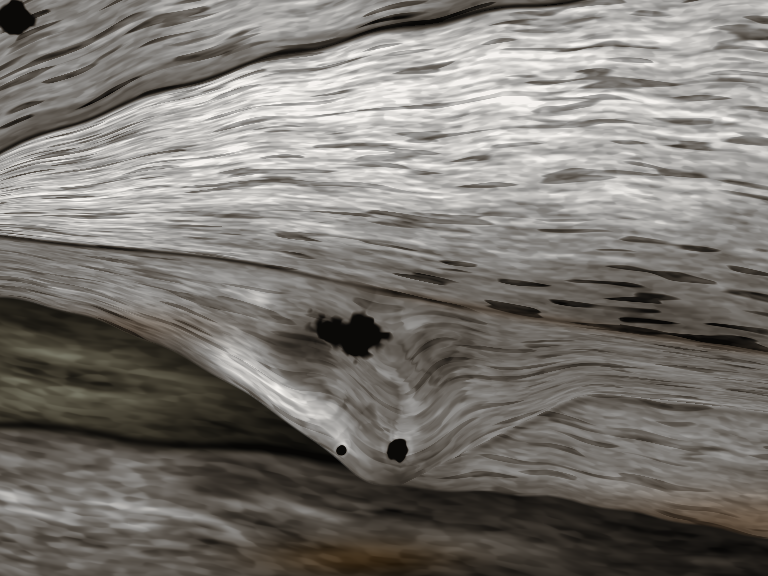
Write a Shadertoy shader that draws this texture.

```glsl
#define GRAIN 0.75
#define RELIEF 0.42
#define FISSURE 0.27
#define SOFTNESS 0.003
#define KNOT vec2(0.67, 0.33)
#define HOLLOW vec2(0.595, 0.418)
#define WARM_DARK vec3(1.10, 0.98, 0.84)
#define COOL_LIGHT vec3(1.01, 1.0, 0.985)

float hash(vec2 p) {
  return fract(sin(dot(p, vec2(127.1, 311.7))) * 43758.5);
}

// Smooth cellular noise
float cells(vec2 p) {
  vec2 id = floor(p);
  float sum = 0.0, total = 0.0;
  for (int j = -1; j <= 1; j++)
  for (int i = -1; i <= 1; i++) {
    vec2 c = id + vec2(i, j);
    vec2 d = c + vec2(hash(c), hash(c + 19.3)) - p;
    float w = exp(-5.0 * dot(d, d));
    sum += w * hash(c + 47.7);
    total += w;
  }
  return sum / total;
}

// Long fibres along x, centred on zero
float grain(vec2 g) {
  return 0.34 * cells(g * vec2(5, 42)) + 0.33 * cells(g * vec2(15, 125) + 7.0)
       + 0.33 * cells(g * vec2(60, 210) + 31.0) - 0.5;
}

// Splinters lit from above
float relief(vec2 g) {
  vec2 a = g * vec2(9, 75) + 13.0, b = g * vec2(24, 150) + 57.0, up = vec2(0.1, 0.57);
  return 0.6 * (cells(a) - cells(a + up)) + 0.5 * (cells(b) - cells(b + up));
}

float line(float d, float width) { return exp(-d * d / (width * width)); }

float blob(vec2 p, vec2 center, vec2 radius) {
  return line(length((p - center) / radius), 1.0);
}

float smoothMax(float a, float b, float k) {
  return 0.5 * (a + b + sqrt((a - b) * (a - b) + k * k));
}

// Contours that divide the timber
float topCrack(float x) { return 0.735 + 0.42 * x - 0.155 * x * x + 0.004 * sin(x * 31.0); }
float midCrack(float x) { return 0.588 - 0.15 * x + 0.02 * line(x - 0.4, 0.25); }
float lowerEdge(float x) {
  float slope = 0.484 - 0.14 * x - 0.59 * x * x;
  float shelf = 0.195 - 0.06 * x - 0.13 * max(x - 0.95, 0.0);
  return smoothMax(slope, shelf, 0.02) + 0.002 * sin(x * 47.0);
}
float ridgeLine(float x) {
  return -smoothMax(0.204 - 0.52 * x, 0.12 * x - 0.445, 0.02);
}

vec3 woodTint(float tone) {
  return tone * mix(WARM_DARK, COOL_LIGHT, smoothstep(0.1, 0.6, tone));
}

// Shadowed logs behind
vec3 backLogs(vec2 p, float edge) {
  float gap = p.y - 0.262 + 0.10 * p.x - 0.006 * sin(p.x * 17.0);
  vec2 g = vec2(p.x * 0.6, p.y + 0.16 * p.x + 0.006 * sin(p.x * 13.0));
  float fibre = grain(g * vec2(1, 0.6)) + 0.5 * relief(g * vec2(1, 0.4));
  float lower = smoothstep(0.012, -0.02, gap);
  float lit = 0.20 * blob(p, vec2(0.07, 0.335), vec2(0.27, 0.085));
  float ground = 0.38 * blob(p, vec2(0.06, 0.12), vec2(0.46, 0.14))
               + 0.10 * blob(p, vec2(0.65, 0.07), vec2(0.4, 0.05));
  float tone = (0.13 + mix(lit, ground, lower)) * (1.0 + 1.5 * fibre);
  tone *= 1.0 - 0.75 * line(gap, 0.009) - 0.2 * blob(p, vec2(0.51, 0.22), vec2(0.12, 0.05));
  tone *= 1.0 - 0.6 * blob(p, vec2(0.38, 0.158), vec2(0.09, 0.028));
  tone *= 0.65 + 0.35 * smoothstep(0.0, 0.06, edge - p.y);
  vec3 col = woodTint(max(tone, 0.02)) * mix(vec3(0.98, 1.0, 0.9), vec3(1), lower);
  return col + vec3(0.11, 0.06, 0) * blob(p, vec2(0.62, 0.03), vec2(0.15, 0.03));
}

void mainImage(out vec4 fragColor, in vec2 fragCoord) {
  vec2 p = fragCoord / iResolution.xy * vec2(1.3333, 1);
  float x = p.x, top = topCrack(x), mid = midCrack(x), edge = lowerEdge(x), ridge = ridgeLine(x);
  float dTop = p.y - top, dMid = p.y - mid, dEdge = p.y - edge, dRidge = p.y - ridge;
  float base = max(edge, ridge), above = smoothstep(-0.004, 0.004, dMid);

  // Fibres follow the contours and curl at the knot
  float flow = dTop > 0.0 ? 0.6 + dTop : dMid > 0.0 ? 0.55 * dMid / (top - mid)
             : p.y > base ? 0.25 * dMid / (mid - base) : dEdge - 0.7;
  float knot = blob(p, KNOT, vec2(0.17, 0.12)) * (1.0 - above);
  flow += 0.005 * sin(x * 11.0 + p.y * 8.0) + 0.03 * knot * sin(x * 25.0 + 9.0 * p.y);
  vec2 g = vec2(x, flow);
  float fibre = grain(g);
  float fissure = smoothstep(0.33, 0.17, cells(g * vec2(13, 125) + 83.0));

  // Broad light on each part
  float upper = 0.65 + 0.19 * blob(p, vec2(0.72, 0.84), vec2(0.6, 0.17))
    + 0.07 * blob(p, vec2(0.15, 0.65), vec2(0.35, 0.08))
    - 0.23 * blob(p, vec2(1.2, 0.49), vec2(0.5, 0.13))
    - 0.15 * line(dMid - 0.025, 0.05) * smoothstep(0.3, 0.55, x);
  float crown = 0.50 + 0.17 * blob(p, vec2(0.48, 0.97), vec2(0.24, 0.06))
    - 0.17 * line(dTop - 0.012, 0.022);
  float flank = smoothstep(0.32, 0.42, x) * smoothstep(0.70, 0.56, x);
  float right = smoothstep(0.72, 0.88, x);
  float under = 0.42 + 0.14 * blob(p, vec2(0.22, 0.49), vec2(0.32, 0.06))
    + 0.34 * flank * line(dEdge - 0.045, 0.045) - 0.15 * line(dEdge, 0.02) * (1.0 - flank)
    + right * (0.04 * smoothstep(0.0, -0.03, dRidge)
    + 0.12 * line(dRidge - 0.004, 0.007) - 0.10 * line(dRidge + 0.008, 0.008));
  float tone = mix(mix(under, upper, above), crown, smoothstep(-0.003, 0.003, dTop));

  // Grain, splinters and soft whorls
  float rawness = mix(0.55, 1.0, above) * (1.0 - 0.6 * knot);
  tone *= 1.0 + GRAIN * fibre + RELIEF * relief(g) * rawness;
  tone -= FISSURE * fissure * rawness;
  vec2 curl = p * 15.0 + 0.5 * sin(p.yx * 36.0 + 2.0 * fibre);
  float whorl = cells(curl) + 0.3 * cells(curl * 3.0);
  tone += knot * (0.05 * sin(whorl * 14.0 + x * 18.0) + 0.38 * (whorl - 0.72));
  tone += 0.22 * blob(p, vec2(0.45, 0.485), vec2(0.028, 0.02));

  // Open cracks and hollows
  tone *= 1.0 - 0.85 * line(dTop, 0.003 + 0.006 * cells(vec2(x * 9.0, 2)));
  tone *= 1.0 - mix(0.75, 0.35, smoothstep(0.4, 0.65, x)) * line(dMid, 0.004);
  tone *= 1.0 - 0.5 * blob(p, vec2(0.53, 0.40), vec2(0.05, 0.045));
  vec2 h = p - HOLLOW;
  float rough = 0.5 * cells(p * 34.0) + 0.3 * cells(p * 85.0) - 0.4;
  float hollow = smoothMax(length(h / vec2(0.072, 0.05)), 0.29 - 20.0 * h.y - 13.0 * h.x, 0.15);
  hollow = smoothMax(hollow, 0.4 + 20.0 * h.y + 3.0 * h.x, 0.15) + rough;
  float pit = min(length(p - vec2(0.689, 0.22)) / 0.018, length(p - vec2(0.592, 0.218)) / 0.008);
  pit += 1.3 * rough;
  float corner = length((p - vec2(0.024, 0.97)) / vec2(0.034, 0.027)) + rough;
  tone += 0.07 * line(pit - 1.4, 0.3);
  tone = mix(0.035, tone, smoothstep(0.88, 1.12, min(min(hollow, pit), corner)));

  // Brown stains and assembly
  vec3 col = woodTint(clamp(tone, 0.03, 0.95));
  float stain = blob(p, vec2(1.3, 0.09), vec2(0.3, 0.055))
    + 0.6 * blob(p, vec2(0.2, 0.43), vec2(0.16, 0.03))
    + 0.5 * line(dMid, 0.01) * smoothstep(0.5, 0.8, x);
  col *= mix(vec3(1), vec3(0.84, 0.72, 0.6), min(stain, 1.0));
  fragColor = vec4(mix(backLogs(p, edge), col, smoothstep(-SOFTNESS, SOFTNESS, dEdge)), 1);
}
```
